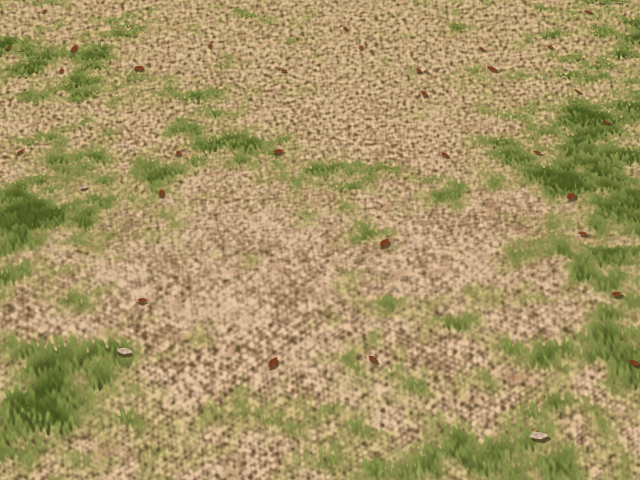
This texture is drawn by a Shadertoy shader. Its source:

```glsl
// A worn lawn seen at a low angle: dry straw, green tufts and a few fallen leaves.
// Gradient noise on a perspective ground plane sets the tufts; stretched noise
// in several directions draws the blades and straw on top.

const float HORIZON = 1.6;   // height of the vanishing line, in canvas heights
const float DEPTH = 2.3;     // stretch of the ground away from the viewer

const vec3 PALE_STRAW = vec3(0.82, 0.70, 0.57);
const vec3 TAN_STRAW = vec3(0.61, 0.49, 0.36);
const vec3 GOLD_STRAW = vec3(0.72, 0.63, 0.43);
const vec3 OLIVE = vec3(0.64, 0.60, 0.36);
const vec3 GRASS = vec3(0.46, 0.51, 0.25);
const vec3 DEEP_GRASS = vec3(0.28, 0.35, 0.12);
const vec3 SHADOW = vec3(0.32, 0.26, 0.15);
const vec3 RUST_LEAF = vec3(0.50, 0.25, 0.14);
const vec3 PALE_LEAF = vec3(0.80, 0.70, 0.61);

vec2 hash22(vec2 p) {
    vec3 q = fract(p.xyx * vec3(0.1031, 0.1030, 0.0973));
    q += dot(q, q.yzx + 33.33);
    return fract((q.xx + q.yz) * q.zy);
}

mat2 rotation(float angle) {
    float c = cos(angle), s = sin(angle);
    return mat2(c, -s, s, c);
}

float cornerSlope(vec2 cell, vec2 offset) {
    float angle = 6.2832 * hash22(cell).x;
    return dot(vec2(cos(angle), sin(angle)), offset);
}

// Gradient noise, roughly -1 to 1
float gradientNoise(vec2 p) {
    vec2 i = floor(p), f = fract(p);
    vec2 u = f * f * f * (f * (f * 6.0 - 15.0) + 10.0);
    vec2 e = vec2(0.0, 1.0);
    float low = mix(cornerSlope(i, f), cornerSlope(i + e.yx, f - e.yx), u.x);
    float high = mix(cornerSlope(i + e.xy, f - e.xy), cornerSlope(i + e.yy, f - e.yy), u.x);
    return 1.4 * mix(low, high, u.y);
}

float nearness(vec2 p) {
    return 1.0 / (HORIZON - p.y);
}

vec2 groundPoint(vec2 p) {
    float w = nearness(p);
    return vec2(p.x * w, DEPTH * w) + 20.0;
}

// Crossing fibres, fanned around the vertical by the given spread
float fibres(vec2 p, float spread, vec2 frequency) {
    float sum = 0.0;
    for (int i = -1; i <= 1; i++) {
        vec2 q = rotation(float(i) * spread + 0.12) * (p + 5.0);
        sum += gradientNoise(q * frequency + float(i) * 37.0 + 90.0);
    }
    return 0.62 * sum;
}

// Coarse fibres close by, finer ones far off
float fibreField(vec2 p, float spread, vec2 frequency) {
    float near = fibres(p, spread, frequency);
    float far = fibres(p, spread * 1.4, frequency * vec2(1.35, 2.3));
    return mix(near, far, smoothstep(0.15, 0.85, p.y));
}

// Positive where living grass grows
float grassDensity(vec2 p) {
    vec2 g = groundPoint(p);
    float field = 0.34 * gradientNoise(g * 2.3 + 3.0);
    field += 0.34 * gradientNoise(g * 5.7 + 11.0);
    field += 0.30 * gradientNoise(g * 13.0 + 29.0);
    field += 0.20 * gradientNoise(g * 29.0 + 47.0);
    float sides = smoothstep(0.05, 0.6, abs(p.x - 0.06));
    float foreground = 1.0 - smoothstep(0.0, 0.3, p.y);
    float distance = smoothstep(0.55, 1.0, p.y);
    return field + 0.24 * sides + 0.13 * foreground - 0.10 * distance - 0.19;
}

// Signed thickness of a pointed leaf
float leafShape(vec2 q, float size, float angle) {
    q = rotation(angle) * (q * vec2(1.0, 1.4));
    float along = q.x / size;
    float ragged = 0.12 * size * gradientNoise(q * 1.6 / size + 60.0);
    return abs(q.y) - 0.5 * size * (1.0 - along * along) + ragged;
}

vec3 scatterLeaves(vec3 color, vec2 p, float cells) {
    float w = nearness(p);
    vec2 g = groundPoint(p) * cells;
    vec2 chance = hash22(floor(g)), place = hash22(floor(g) + 57.0);
    vec2 q = (fract(g) - 0.35 - 0.3 * place) / cells / vec2(1.0, DEPTH * w);
    float present = step(chance.x, 0.34);
    float size = mix(0.008, 0.019, chance.y * chance.y);
    float angle = 2.4 * (place.x - 0.5);
    float edge = 0.0025 * w;
    float shade = 1.0 - smoothstep(-edge, 2.0 * edge, leafShape(q + vec2(-0.002, 0.005), size, angle));
    float leaf = 1.0 - smoothstep(-edge, edge, leafShape(q, size, angle));
    vec3 tone = mix(RUST_LEAF, PALE_LEAF, step(0.8, place.y));
    tone *= 1.0 + 0.25 * gradientNoise(q * 150.0 + 70.0);
    color = mix(color, SHADOW * 0.8, 0.75 * shade * present);
    return mix(color, tone, leaf * present);
}

void mainImage(out vec4 fragColor, in vec2 fragCoord) {
    vec2 p = (fragCoord - vec2(0.5 * iResolution.x, 0.0)) / iResolution.y;
    vec2 g = groundPoint(p);
    float blades = fibreField(p, 0.35, vec2(120.0, 38.0));
    float straw = fibreField(p + 2.0 * vec2(1.0, 0.0), 1.05, vec2(115.0, 42.0));

    // Dry ground, warmer and more golden far away
    float patches = gradientNoise(g * 9.0 + 71.0) + 0.6 * gradientNoise(g * 24.0 + 83.0);
    vec3 dry = mix(TAN_STRAW, PALE_STRAW, smoothstep(-0.75, 0.5, straw + 0.45 * patches));
    dry = mix(dry, GOLD_STRAW, 0.45 * smoothstep(0.4, 1.0, p.y));
    float litter = smoothstep(0.45, 1.0, gradientNoise(g * 19.0 + 97.0) + 0.4 * straw);
    dry = mix(dry, vec3(0.57, 0.39, 0.25), 0.5 * litter);

    // Tufts whose upper edges are frayed by the blades
    float reach = mix(0.024, 0.007, p.y);
    float density = grassDensity(p - vec2(0.0, reach * blades)) + 0.07 * blades;
    vec3 green = mix(GRASS, DEEP_GRASS, smoothstep(0.12, 0.5, density - 0.18 * blades));
    vec3 color = mix(dry, OLIVE * (1.0 + 0.12 * straw), 0.7 * smoothstep(-0.24, 0.04, density));
    color = mix(color, green, 0.92 * smoothstep(-0.01, 0.2, density));

    // Light on the blades, dark gaps between them
    float grain = mix(straw, blades, smoothstep(-0.05, 0.2, density));
    color *= 1.0 + 0.20 * grain;
    color = mix(color, SHADOW, 0.55 * smoothstep(0.3, 1.0, -grain - 0.15 * patches));
    color = mix(color, PALE_STRAW, 0.35 * smoothstep(0.55, 1.1, straw));

    color = scatterLeaves(color, p, 5.0);
    fragColor = vec4(clamp(color, 0.0, 1.0), 1.0);
}
```
